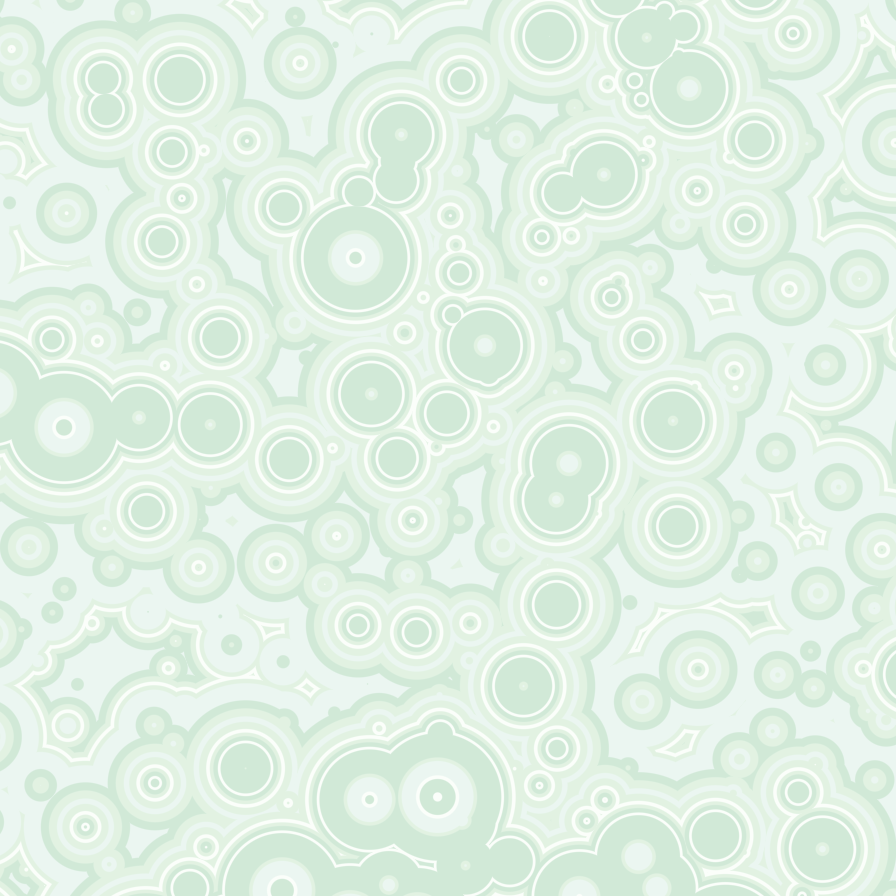
Reproduce this pattern procedurally as a WebGL 2 fragment shader.

```glsl
#version 300 es
precision highp float;

uniform vec2 u_resolution;
out vec4 outColor;

#define COARSE_GRID 11.0
#define FINE_GRID 32.0
#define COARSE_FILL 0.6
#define FINE_FILL 0.75
#define CLUSTER_FREQ 4.0
#define CLUSTER_DEPTH 0.13
#define REACH 3
#define BANDS 21

const vec3 WHITE = vec3(0.985, 0.997, 0.982);
const vec3 AQUA  = vec3(0.922, 0.966, 0.946);
const vec3 MINT  = vec3(0.885, 0.950, 0.888);
const vec3 SAGE  = vec3(0.820, 0.914, 0.845);
const vec3 PALETTE[4] = vec3[4](WHITE, AQUA, MINT, SAGE);

// Palette index of each band, from the seeds outwards
const int TONE[BANDS] = int[BANDS](
    2, 0, 3, 0, 1, 2, 3, 0, 3, 2, 0, 2, 1, 2, 3, 1, 2, 0, 2, 3, 1);

// Height at which each band gives way to the next
const float EDGE[BANDS - 1] = float[BANDS - 1](
    0.030, 0.037, 0.052, 0.056, 0.072, 0.076, 0.103, 0.106, 0.111, 0.115,
    0.119, 0.127, 0.133, 0.142, 0.151, 0.170, 0.175, 0.179, 0.185, 0.193);

vec3 hash3(vec2 cell, float salt) {
    uvec3 v = uvec3(ivec3(vec3(cell, salt)) + 4096);
    v = v * 1664525u + 1013904223u;
    v.x += v.y * v.z; v.y += v.z * v.x; v.z += v.x * v.y;
    v ^= v >> 16u;
    v.x += v.y * v.z; v.y += v.z * v.x; v.z += v.x * v.y;
    return vec3(v >> 8u) / 16777216.0;
}

float valueNoise(vec2 p) {
    vec2 cell = floor(p);
    vec2 f = smoothstep(0.0, 1.0, p - cell);
    float bottom = mix(hash3(cell, 7.0).x, hash3(cell + vec2(1, 0), 7.0).x, f.x);
    float top = mix(hash3(cell + vec2(0, 1), 7.0).x, hash3(cell + vec2(1, 1), 7.0).x, f.x);
    return mix(bottom, top, f.y);
}

// Lower envelope of cones standing on jittered seeds; its contours are
// scalloped unions of discs. Noise sinks whole clusters of seeds.
float coneField(vec2 p, float grid, float fill, vec2 startRange, float salt) {
    vec2 home = floor(p * grid);
    float height = 1.0;
    for (int y = -REACH; y <= REACH; y++) {
        for (int x = -REACH; x <= REACH; x++) {
            vec2 cell = home + vec2(x, y);
            vec3 jitter = hash3(cell, salt);
            if (jitter.z > fill) continue;
            vec2 seed = (cell + jitter.xy) / grid;
            float start = mix(startRange.x, startRange.y, jitter.z / fill);
            float reached = distance(p, seed) + start;
            if (reached >= height) continue;
            reached += CLUSTER_DEPTH * valueNoise(seed * CLUSTER_FREQ);
            height = min(height, reached);
        }
    }
    return height;
}

// Step through the bands; the field has unit slope, so one width smooths all
vec3 bandColor(float height, float softness) {
    vec3 color = PALETTE[TONE[0]];
    for (int i = 1; i < BANDS; i++) {
        float edge = EDGE[i - 1];
        float blend = smoothstep(edge - softness, edge + softness, height);
        color = mix(color, PALETTE[TONE[i]], blend);
    }
    return color;
}

void main() {
    float side = min(u_resolution.x, u_resolution.y);
    vec2 p = gl_FragCoord.xy / side;

    // Large growths first, then the small discs scattered among them
    float coarse = coneField(p, COARSE_GRID, COARSE_FILL, vec2(0.0, 0.04), 1.0);
    float fine = coneField(p, FINE_GRID, FINE_FILL, vec2(0.04, 0.17), 2.0);

    outColor = vec4(bandColor(min(coarse, fine), 0.8 / side), 1.0);
}
```
